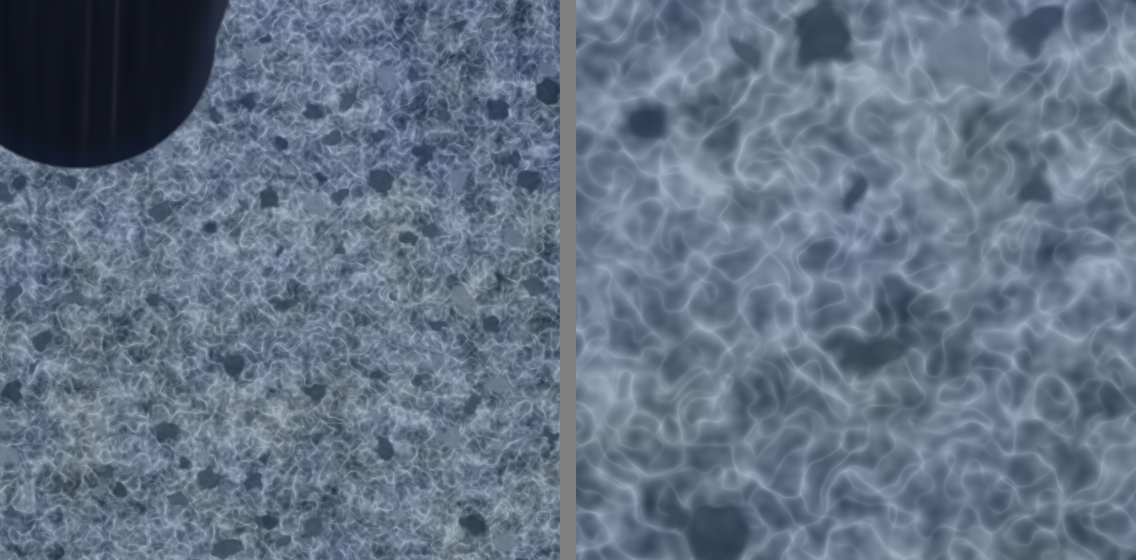
Left, the full canvas; right, a detail of the centre.
Reproduce this texture procedurally as a Shadertoy shader.

```glsl
// Blue-grey speckled granite with a dark, round-ended object at the upper left.

vec2 hash2(vec2 p) {
    p = vec2(dot(p, vec2(127.1, 311.7)), dot(p, vec2(269.5, 183.3)));
    return fract(sin(p) * 43758.5453);
}

// Gradient noise, roughly -0.7 to 0.7
float noise(vec2 p) {
    vec2 i = floor(p), f = fract(p);
    vec2 u = f * f * f * (f * (f * 6.0 - 15.0) + 10.0);
    vec2 e = vec2(0.0, 1.0);
    float a = dot(hash2(i) * 2.0 - 1.0, f);
    float b = dot(hash2(i + e.yx) * 2.0 - 1.0, f - e.yx);
    float c = dot(hash2(i + e.xy) * 2.0 - 1.0, f - e.xy);
    float d = dot(hash2(i + e.yy) * 2.0 - 1.0, f - e.yy);
    return mix(mix(a, b, u.x), mix(c, d, u.x), u.y);
}

vec2 noise2(vec2 p) {
    return vec2(noise(p), noise(p + 37.4));
}

// Thin curved veins along the zero lines of the noise
float veins(vec2 p) {
    return exp(-7.0 * abs(noise(p))) - 0.45;
}

// Scattered irregular grains: x is the tone, y the coverage
vec2 grains(vec2 p) {
    vec2 cell = floor(p), result = vec2(0.0);
    for (int y = -1; y <= 1; y++)
    for (int x = -1; x <= 1; x++) {
        vec2 id = cell + vec2(x, y);
        vec2 kind = hash2(id + 71.3);
        vec2 d = p - id - hash2(id);
        float angle = 6.28 * kind.y;
        d = mat2(cos(angle), -sin(angle), sin(angle), cos(angle)) * d;
        d.y *= 1.0 + 0.6 * kind.y;
        float radius = mix(0.14, 0.36, fract(kind.y * 7.3));
        float cover = 1.0 - smoothstep(radius - 0.09, radius + 0.06, length(d));
        cover *= step(kind.x, 0.46);
        float tone = kind.x < 0.36 ? mix(0.15, 0.28, kind.y) : 0.42;
        if (cover > result.y) result = vec2(tone, cover);
    }
    return result;
}

vec3 granite(vec2 uv) {
    vec2 p = uv + 0.012 * noise2(uv * 32.0) + 0.005 * noise2(uv * 75.0);

    // Mottling and pale veins at several sizes
    float tone = 0.405 + 0.10 * noise(uv * 6.0);
    tone += 0.22 * noise(p * 24.0 + 5.2);
    tone += 0.17 * veins(p * 34.0);
    tone += 0.12 * veins(p * 58.0 + 19.7);
    tone += 0.14 * noise(uv * 105.0);

    // Dark and smooth mineral grains
    vec2 grain = grains(p * 15.0 + 0.012 * noise2(uv * 60.0) * 15.0);
    tone = mix(tone, grain.x + 0.05 * noise(uv * 70.0), 0.85 * grain.y);

    // Dimmer far corner, bluer light towards the top
    tone -= 0.05 * smoothstep(1.1, 1.45, uv.x + 0.6 * uv.y);
    float blue = 0.125 + 0.03 * smoothstep(0.35, 0.95, uv.y) + 0.06 * noise(uv * 9.0 + 3.1);
    tone = clamp(tone, 0.11, 0.61);
    return vec3(tone, tone + 0.06, tone + blue);
}

// Signed distance to the object: an elliptical end with flaring sides
float objectDistance(vec2 uv) {
    vec2 d = uv - vec2(0.14, 0.93);
    float halfWidth = 0.245 + 0.35 * max(d.y, 0.0);
    return (length(vec2(d.x / halfWidth, min(d.y, 0.0) / 0.23)) - 1.0) * 0.235;
}

vec3 objectColor(vec2 uv, float dist) {
    vec3 color = vec3(0.065, 0.08, 0.115);
    // Faint upright streaks and a bluish sheen near the rim
    color += 0.025 * noise(vec2(uv.x * 45.0, uv.y * 3.0));
    float streakX = 0.205 + 0.03 * (uv.y - 0.85);
    float streak = exp(-pow((uv.x - streakX) / 0.005, 2.0));
    streak += 0.6 * exp(-pow((uv.x - streakX + 0.05) / 0.006, 2.0));
    color += vec3(0.06, 0.055, 0.05) * streak * smoothstep(0.71, 0.8, uv.y);
    float rim = smoothstep(-0.06, -0.005, dist);
    color += vec3(0.005, 0.02, 0.055) * rim;
    color += vec3(0.09, 0.085, 0.09) * rim * smoothstep(0.3, 0.41, uv.x);
    return color;
}

void mainImage(out vec4 fragColor, in vec2 fragCoord) {
    vec2 uv = fragCoord / iResolution.y;
    float dist = objectDistance(uv);
    vec3 stone = granite(uv) * (1.0 - 0.12 * exp(-max(dist, 0.0) / 0.012));
    float outside = smoothstep(-0.004, 0.004, dist);
    fragColor = vec4(mix(objectColor(uv, dist), stone, outside), 1.0);
}
```
